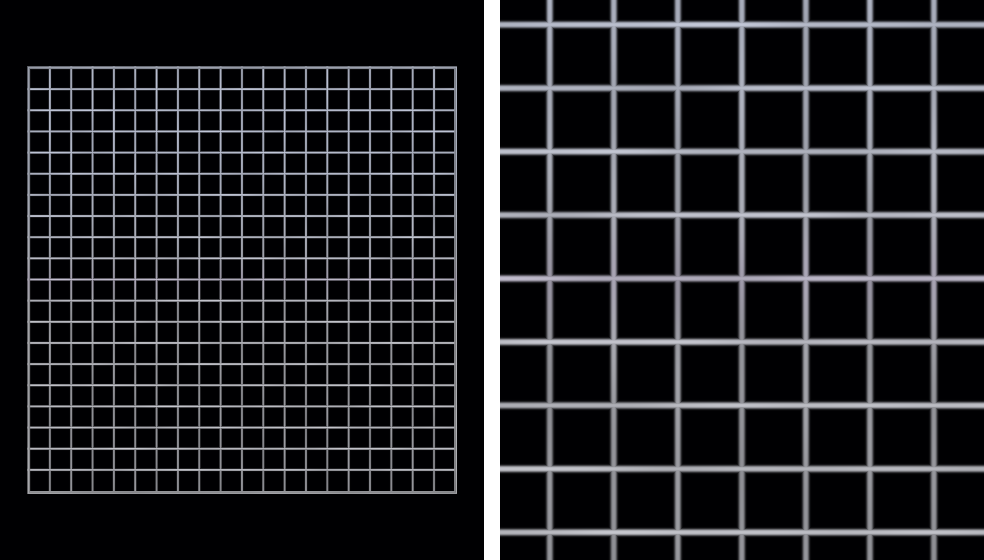
Left, the full canvas; right, a detail of the centre.
This pattern is drawn by a Shadertoy shader. Its source:

```glsl
const vec2 PITCH = vec2(0.03811, 0.03777);      // cell size, in canvas heights
const vec2 GRID_CENTER = vec2(-0.0001, 0.0009);
const vec2 FRAME_CENTER = vec2(0.0004, -0.0002);
const vec2 FRAME_HALF = vec2(0.3837, 0.3818);   // outer half size of the frame
const float LAST_WIRE = 9.0;                    // wires run from -9 to 9: 20 cells
const float WIRE_RADIUS = 0.0020;
const float FRAME_WIDTH = 0.0052;
const vec3 BACKGROUND = vec3(0.0, 0.0, 0.007);

float bell(float x, float width) {
    float t = x / width;
    return exp(-t * t);
}

float boxDistance(vec2 p, vec2 halfSize) {
    vec2 q = abs(p) - halfSize;
    return length(max(q, 0.0)) + min(max(q.x, q.y), 0.0);
}

float wireIndex(float x, float pitch) {
    return clamp(round(x / pitch), -LAST_WIRE, LAST_WIRE);
}

// Layered sines: slow brightness drift along a wire, different for each one
float sheen(float along, float id) {
    return 0.5 * sin(along * 13.0 + id * 2.4)
         + 0.3 * sin(along * 31.0 - id * 4.1)
         + 0.2 * sin(along * 67.0 + id * 7.3);
}

// Cool steel above, a trace of violet at mid height, plainer grey below
vec3 steelTint(float y) {
    vec3 grey = vec3(0.98, 0.985, 1.01);
    vec3 blue = vec3(0.95, 0.98, 1.06);
    vec3 tint = mix(grey, blue, smoothstep(-0.1, 0.25, y));
    return mix(tint, vec3(0.98, 0.94, 1.04), 0.7 * bell(y, 0.025));
}

// Round wire: a nearly flat bright axis with quickly fading sides
float wireProfile(float offset, float radius) {
    float t = abs(offset) / radius;
    return exp(-t * t * t);
}

vec3 wireColor(float offset, float along, float id, float level, vec3 tint) {
    float light = level * (1.0 + 0.09 * sheen(along, id));
    return tint * light * wireProfile(offset, WIRE_RADIUS);
}

// Bright outer rim, dull groove and thin inner lip; depth runs from 0 to 1
float frameProfile(float depth) {
    return 0.40 + 0.32 * bell(depth - 0.28, 0.24) + 0.18 * bell(depth - 0.85, 0.16);
}

void mainImage(out vec4 fragColor, in vec2 fragCoord) {
    float pixel = 1.0 / iResolution.y;
    vec2 p = (fragCoord - 0.5 * iResolution.xy) * pixel;
    float soft = max(0.5 * pixel, 0.0007);
    vec3 tint = steelTint(p.y);

    float edge = boxDistance(p - FRAME_CENTER, FRAME_HALF);
    float inside = 1.0 - smoothstep(-soft, soft, edge);

    // Nearest wire of each direction
    vec2 g = p - GRID_CENTER;
    vec2 id = vec2(wireIndex(g.x, PITCH.x), wireIndex(g.y, PITCH.y));
    vec2 offset = g - id * PITCH;

    // Upright wires are duller and dim downwards; level wires stay bright
    float uprightLevel = mix(0.57, 0.71, smoothstep(-0.3, 0.3, p.y));
    vec3 upright = wireColor(offset.x, p.y, id.x, uprightLevel, tint);
    vec3 level = wireColor(offset.y, p.x, id.y + 23.0, 0.74, tint);
    vec3 color = BACKGROUND + max(upright, level) * inside;

    // Frame around the grid
    float frameLight = frameProfile(-edge / FRAME_WIDTH) + 0.03 * sheen(p.x + p.y, 5.0);
    float band = inside * smoothstep(-soft, soft, edge + FRAME_WIDTH);
    color = mix(color, tint * frameLight, band);

    fragColor = vec4(color, 1.0);
}
```
